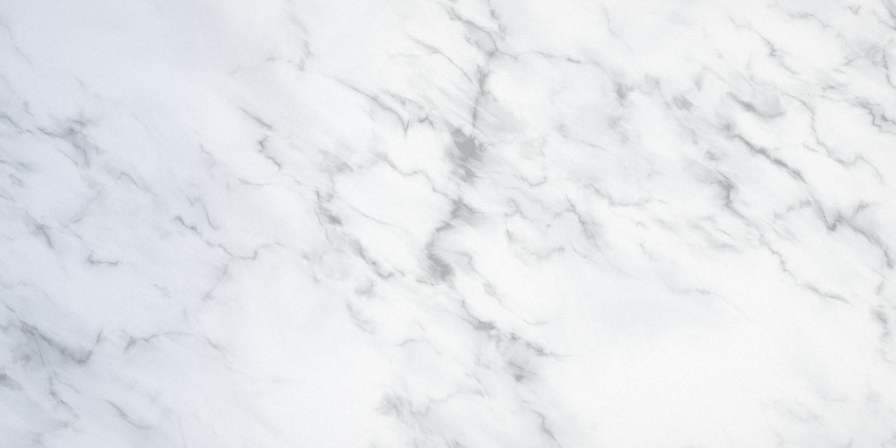
Write a WebGL 1 fragment shader that draws this texture.

```glsl
precision highp float;
// White marble slab with soft grey clouds and broken diagonal veins.

uniform vec2 u_resolution;

vec2 hash2(vec2 c) {
  return fract(sin(vec2(dot(c, vec2(127.1, 311.7)), dot(c, vec2(269.5, 183.3)))) * 43758.5);
}

// Layered sines, turned and bent at every octave; roughly -1 to 1.
float clouds(vec2 p) {
  float sum = 0.0, amp = 0.5;
  for (int i = 0; i < 6; i++) {
    p = mat2(0.8, 0.6, -0.6, 0.8) * p * 1.7 + 1.3;
    p += 0.5 * sin(p.yx * 1.1 + float(i));
    sum += amp * sin(p.x) * sin(p.y);
    amp *= 0.6;
  }
  return sum;
}

// Cellular noise: zero on the border between two cells.
float cellBorder(vec2 p) {
  vec2 cell = floor(p), local = fract(p);
  float nearest = 8.0, second = 8.0;
  for (int y = -1; y <= 1; y++) {
    for (int x = -1; x <= 1; x++) {
      vec2 offset = vec2(float(x), float(y));
      float d = length(offset + hash2(cell + offset) - local);
      second = min(second, max(nearest, d));
      nearest = min(nearest, d);
    }
  }
  return second - nearest;
}

void main() {
  vec2 uv = gl_FragCoord.xy / u_resolution;
  vec2 p = gl_FragCoord.xy / u_resolution.y;

  // Axes along and across the veins, which fall to the right.
  vec2 q = vec2(dot(p, vec2(0.82, -0.57)), dot(p, vec2(0.57, 0.82)));
  vec2 bent = q + 0.055 * vec2(clouds(p * 8.0), clouds(p * 8.0 + 17.0));

  // Wide haze, thin streaks and short flecks, drawn out along the veins.
  float haze = smoothstep(-0.25, 0.7, clouds(q * vec2(3.0, 7.0) + 4.0));
  float streak = smoothstep(-0.25, 0.5, clouds(q * vec2(9.0, 24.0) + 9.0));
  float fleck = smoothstep(-0.1, 0.5, clouds(q * vec2(18.0, 40.0) + 3.0));

  // Veins fade in and out over the slab.
  float mainBorder = cellBorder(bent * vec2(1.9, 4.6) + 2.0);
  float fineBorder = cellBorder(bent * vec2(3.6, 10.0) + 31.0);
  float mainMask = smoothstep(-0.4, 0.4, clouds(p * 2.4 + 5.0));
  float fineMask = smoothstep(-0.25, 0.45, clouds(p * 2.8 + 23.0));
  float halo = exp(-4.0 * mainBorder) * mainMask + 0.6 * exp(-4.0 * fineBorder) * fineMask;
  float core = exp(-20.0 * mainBorder) * mainMask + 0.7 * exp(-13.0 * fineBorder) * fineMask;

  vec3 color = mix(vec3(0.976, 0.977, 0.977), vec3(0.91, 0.917, 0.925), haze * 0.7);
  color = mix(color, vec3(0.82, 0.835, 0.85), min(halo * (0.15 + 0.45 * streak), 0.6));
  color = mix(color, vec3(0.53, 0.535, 0.54), min(core * (0.06 + 0.22 * streak + 0.4 * fleck), 0.5));

  // Cool shade from the left and slight falloff at the rim.
  color *= mix(vec3(1.0), vec3(0.895, 0.915, 0.955), smoothstep(0.48, 0.0, uv.x));
  vec2 rim = uv * 2.0 - 1.0;
  color *= 1.0 - 0.02 * dot(rim * rim, rim * rim);

  // Fine crystal grain.
  color += 0.016 * (hash2(floor(p * 256.0)).x - 0.5);
  gl_FragColor = vec4(color, 1.0);
}
```
